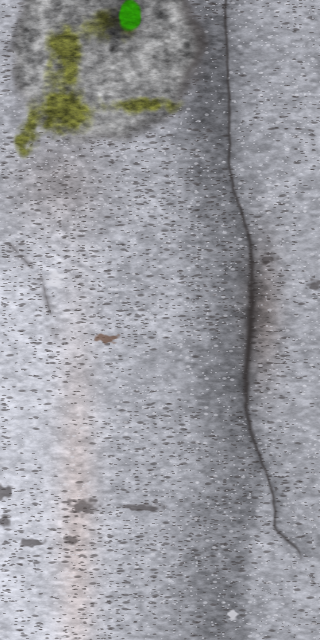
Reproduce this texture procedurally as a WebGL 2 fragment shader.

```glsl
#version 300 es
precision highp float;
// Smooth grey tree bark: a pale trunk rolls into a dark winding crease, with a
// mossy knot at the top left. Ramps around the crease give the broad shading;
// layered value noise and hashed cells add grain, flecks and scars.
#define GRAIN 0.30
#define FLECK_DENSITY 0.30
#define CREASE_WIDTH 0.007
#define KNOT_CENTER vec2(0.33, 1.87)
#define KNOT_SIZE vec2(0.29, 0.32)
#define BARK_TINT vec3(0.985, 0.995, 1.045)
#define WARM_TINT vec3(1.05, 0.99, 0.95)
#define DARK_BARK vec3(0.25, 0.23, 0.23)
#define PALE_CHIP vec3(0.86, 0.86, 0.89)
#define MOSS vec3(0.36, 0.37, 0.13)
#define LEAF vec3(0.17, 0.55, 0.04)

uniform vec2 u_resolution;
out vec4 fragColor;

// Centre and size of the larger scars and of the moss patches.
const vec4 SCARS[8] = vec4[8](
  vec4(0.26, 0.42, 0.045, 0.028), vec4(0.01, 0.46, 0.03, 0.022),
  vec4(0.01, 0.37, 0.025, 0.02), vec4(0.1, 0.305, 0.035, 0.014),
  vec4(0.225, 0.31, 0.025, 0.018), vec4(0.985, 1.11, 0.022, 0.02),
  vec4(0.84, 1.19, 0.03, 0.018), vec4(0.44, 0.415, 0.07, 0.013));
const vec4 PATCHES[5] = vec4[5](
  vec4(0.2, 1.84, 0.08, 0.14), vec4(0.19, 1.64, 0.14, 0.09),
  vec4(0.36, 1.92, 0.09, 0.08), vec4(0.48, 1.67, 0.13, 0.045),
  vec4(0.08, 1.55, 0.045, 0.055));

float hash(vec2 p) {
  vec3 q = fract(p.xyx * 0.1031);
  q += dot(q, q.yzx + 33.33);
  return fract((q.x + q.y) * q.z);
}

float noise(vec2 p) {
  vec2 i = floor(p), f = fract(p);
  f = f * f * (3.0 - 2.0 * f);
  return mix(mix(hash(i), hash(i + vec2(1, 0)), f.x),
             mix(hash(i + vec2(0, 1)), hash(i + vec2(1, 1)), f.x), f.y);
}

float fbm(vec2 p) {
  float sum = 0.0, amp = 0.5;
  for (int i = 0; i < 4; i++) {
    sum += amp * noise(p);
    p = mat2(1.7, 0.5, -0.5, 1.7) * p + 7.3;
    amp *= 0.55;
  }
  return sum;
}

// Smooth step from a to b in either direction.
float ramp(float a, float b, float v) { return smoothstep(0.0, 1.0, (v - a) / (b - a)); }

float creaseX(float y) {
  return 0.705 + 0.012 * ramp(2.0, 1.6, y) + 0.07 * ramp(1.5, 1.18, y)
    - 0.018 * ramp(1.1, 0.78, y) + 0.09 * ramp(0.74, 0.4, y) + 0.08 * ramp(0.36, 0.26, y);
}

float glow(vec2 p, vec2 center, vec2 size) {
  vec2 q = (p - center) / size;
  return exp(-dot(q, q));
}

float segment(vec2 p, vec2 a, vec2 b) {
  vec2 d = b - a;
  return length(p - a - d * clamp(dot(p - a, d) / dot(d, d), 0.0, 1.0));
}

float scar(vec2 p, vec4 s) {
  float ragged = 0.9 * (noise(p * vec2(70, 110)) - 0.5);
  return ramp(1.2, 0.5, length((p - s.xy) / s.zw) + ragged);
}

// Short flat flecks, one per hashed cell.
float flecks(vec2 p, vec2 scale, float density, float seed) {
  vec2 g = p * scale, id = floor(g) + seed;
  vec2 c = 0.3 + 0.4 * vec2(hash(id), hash(id + 31.7));
  return step(hash(id + 67.1), density) * ramp(1.1, 0.4, length((fract(g) - c) / vec2(0.32, 0.24)));
}

void main() {
  vec2 p = gl_FragCoord.xy / u_resolution * vec2(1, 2);
  float x = p.x, y = p.y;
  float broad = fbm(p * 6.0) - 0.5, mottle = fbm(p * 22.0 + 4.0) - 0.5;
  float grain = fbm(p * vec2(48, 95)) - 0.5;
  float slope = (creaseX(y + 0.01) - creaseX(y - 0.01)) / 0.02;
  float d = (x - creaseX(y) + 0.006 * (noise(p * 40.0) - 0.5)) / sqrt(1.0 + slope * slope);

  // Rounded trunk, its shaded flank, and the plane right of the crease.
  float light = mix(0.79, 0.655, ramp(0.12, 0.5, x)) - 0.11 * ramp(1.0, 1.5, y) * ramp(0.5, 0.15, x);
  float fold = x - mix(0.735, creaseX(y), ramp(0.3, 0.65, y));
  light -= 0.17 * ramp(-0.27, -0.05, fold) * ramp(0.07, 0.0, fold);
  light -= 0.08 * glow(p, vec2(0.64, 1.7), vec2(0.07, 0.3));
  float hollow = glow(p, vec2(0.82, 1.02), vec2(0.055, 0.2));
  float plane = 0.66 - 0.12 * exp(-max(d, 0.0) / 0.07) - 0.03 * ramp(1.5, 2.0, y) - 0.13 * hollow;
  light = mix(light, plane, ramp(-0.005, 0.008, d) * ramp(0.22, 0.32, y));
  float stain = glow(p, vec2(0.18, 1.42), vec2(0.14));
  light -= 0.13 * stain * ramp(-0.2, 0.15, mottle);
  light += 0.12 * (broad + mottle) + GRAIN * grain;
  float warm = glow(p, vec2(0.24, 0.35), vec2(0.06, 0.6)) + hollow + 0.5 * stain;
  vec3 color = light * BARK_TINT * mix(vec3(1), WARM_TINT, min(warm, 1.0));

  // Oblique wrinkles under the knot, and a bent old scar line.
  color -= 0.06 * sin(150.0 * (y + 0.5 * x) + 9.0 * broad) * glow(p, vec2(0.2, 1.18), vec2(0.13, 0.09));
  vec2 bend = vec2(0.13, 1.13);
  float line = min(segment(p, vec2(0, 1.27), bend), segment(p, bend, vec2(0.175, 0.95)));
  color = mix(color, DARK_BARK, 0.55 * exp(-line / 0.012) * ramp(-0.15, 0.15, mottle));

  // Dark pores and pale chips at three sizes, then the larger scars.
  for (int i = 0; i < 3; i++) {
    float k = float(i), size = 1.0 + 0.65 * k;
    float density = FLECK_DENSITY * ramp(-0.15, 0.25, broad + 0.15 * (1.0 - x));
    color = mix(color, DARK_BARK, 0.5 * flecks(p + 0.008 * mottle, vec2(22, 48) * size, density, 11.0 * k));
    color = mix(color, PALE_CHIP, 0.5 * flecks(p + 0.37, vec2(36, 46) * size, 0.1, 19.0 * k));
  }
  for (int i = 0; i < 8; i++) color = mix(color, DARK_BARK, 0.6 * scar(p, SCARS[i]));
  color = mix(color, vec3(0.42, 0.31, 0.25), 0.75 * scar(p, vec4(0.335, 0.942, 0.04, 0.014)));
  color = mix(color, PALE_CHIP, 0.8 * scar(p, vec4(0.175, 1.125, 0.024, 0.026)));
  color = mix(color, PALE_CHIP, 0.8 * scar(p, vec4(0.725, 0.078, 0.018, 0.014)));

  // Knot: rough bark with a dark rim, moss, and a bright leaf.
  float r = length((p - KNOT_CENTER) / KNOT_SIZE) + 0.3 * broad + 0.12 * mottle;
  float rough = 0.52 + 0.65 * mottle + 0.4 * grain;
  color = mix(color, vec3(rough), 0.85 * ramp(1.06, 0.92, r));
  color = mix(color, DARK_BARK, exp(-pow(abs(r - 0.98) / 0.07, 2.0)) * (0.2 + 0.4 * ramp(0.5, 0.62, x)));
  float moss = 0.0;
  for (int i = 0; i < 5; i++) moss += 0.9 * glow(p, PATCHES[i].xy, PATCHES[i].zw);
  moss = ramp(0.45, 0.85, moss * (0.9 + 1.1 * mottle));
  color = mix(color, MOSS * (1.0 + 1.3 * grain), 0.85 * moss);
  color *= 1.0 - 0.5 * glow(p, vec2(0.38, 1.94), vec2(0.08));
  float leaf = length((p - vec2(0.408, 1.95)) / vec2(0.035, 0.052)) + 0.5 * mottle;
  color = mix(color, LEAF * (1.0 + 0.5 * grain), ramp(1.1, 0.75, leaf));

  // Crease: soft shadow and a thin dark core, deepest at mid height.
  float deep = exp(-pow(abs(y - 0.96) / 0.24, 2.0)), fade = ramp(0.23, 0.3, y);
  color *= 1.0 - fade * (0.14 + 0.22 * deep) * exp(-abs(d) / 0.03);
  float core = exp(-pow(abs(d) / (CREASE_WIDTH * (0.75 + 0.9 * deep)), 2.0));
  color = mix(color, DARK_BARK * 0.85, fade * core * (0.55 + 0.3 * deep));
  fragColor = vec4(clamp(color, 0.0, 1.0), 1.0);
}
```
